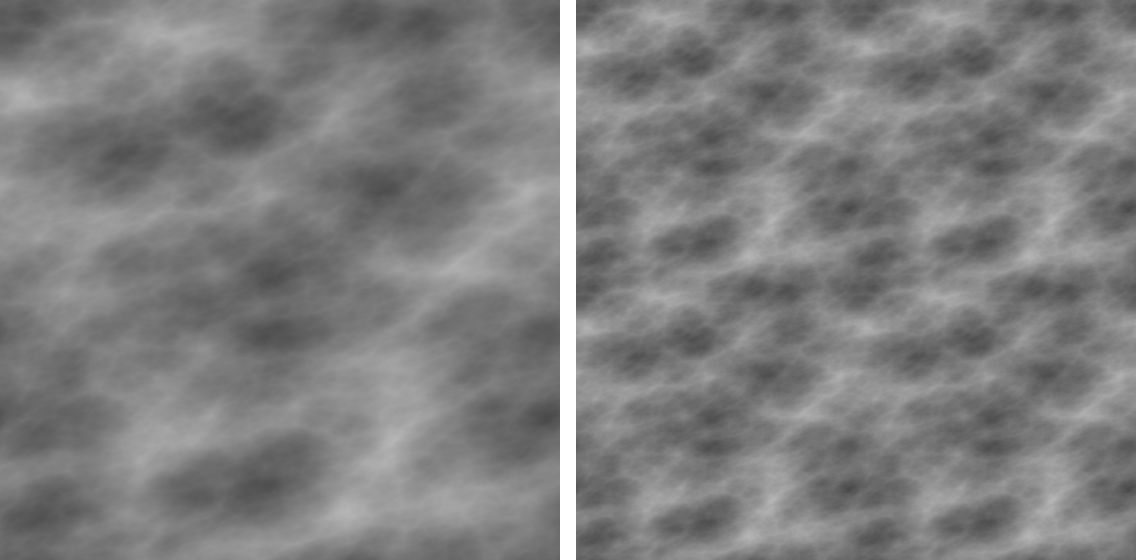
Left: one tile. Right: repeated 2 by 2.
A WebGL 2 fragment shader for this texture:

```glsl
#version 300 es
precision highp float;

uniform vec2 u_resolution;
out vec4 fragColor;

const float TAU = 6.2831853;
const vec2 BASE_CELLS = vec2(3.0, 5.0); // cells across and up in the coarsest layer
const float BASE_SHEAR = 1.0;           // whole cells climbed over one tile width
const int LAYERS = 6;
const float LAYER_GAIN = 0.49;
const float CORE_SOFTNESS = 0.035;      // rounds off the dark cell centres
const float WARP_AMOUNT = 0.006;
const float MEAN_DISTANCE = 0.48;
const float MEAN_GRAY = 0.488;
const float CONTRAST = 0.73;

// Integer hash: two random values in 0..1 for a cell of a layer
vec2 hashCell(vec2 cell, int layer) {
    uvec3 v = uvec3(uint(cell.x), uint(cell.y), uint(layer + 7));
    v = v * 1664525u + 1013904223u;
    v.x += v.y * v.z;
    v.y += v.z * v.x;
    v.z += v.x * v.y;
    v ^= v >> 16u;
    v.x += v.y * v.z;
    v.y += v.z * v.x;
    return vec2(v.xy >> 8u) / 16777216.0;
}

// Wraps a cell index on the sheared lattice
vec2 wrapCell(vec2 cell, vec2 cells, float shear) {
    float turns = floor((cell.x + 0.5) / cells.x);
    float row = cell.y + turns * shear;
    return vec2(cell.x - turns * cells.x, row - cells.y * floor((row + 0.5) / cells.y));
}

// Softened distance to the nearest cell point
float cellular(vec2 uv, vec2 cells, float shear, int layer) {
    vec2 q = uv * cells - vec2(0.0, shear * uv.x);
    q += vec2(0.37, 0.61) * float(layer);
    vec2 home = floor(q);
    float nearest = 8.0;
    for (int y = -1; y <= 1; y++) {
        for (int x = -1; x <= 1; x++) {
            vec2 cell = home + vec2(x, y);
            vec2 away = cell + hashCell(wrapCell(cell, cells, shear), layer) - q;
            nearest = min(nearest, dot(away, away));
        }
    }
    return sqrt(nearest + CORE_SOFTNESS);
}

// Periodic bending by layered sines
vec2 warp(vec2 uv) {
    vec2 bend = sin(TAU * (vec2(2.0, 3.0) * uv.yx + vec2(1.0, -1.0) * uv + vec2(0.1, 0.6)));
    bend += 0.5 * sin(TAU * (vec2(5.0, 4.0) * uv.yx + vec2(-3.0, 2.0) * uv + vec2(0.4, 0.2)));
    return uv + WARP_AMOUNT * bend * vec2(1.0, 0.6);
}

// Sum of cellular layers, each twice as fine as the last
float clouds(vec2 uv) {
    vec2 cells = BASE_CELLS;
    float shear = BASE_SHEAR;
    float weight = 1.0;
    float sum = 0.0;
    float total = 0.0;
    for (int i = 0; i < LAYERS; i++) {
        sum += weight * cellular(uv, cells, shear, i);
        total += weight;
        weight *= LAYER_GAIN;
        cells *= 2.0;
        shear *= 2.0;
    }
    return sum / total;
}

void main() {
    vec2 uv = gl_FragCoord.xy / u_resolution;
    float density = clouds(warp(uv));
    float gray = MEAN_GRAY + CONTRAST * (density - MEAN_DISTANCE);
    fragColor = vec4(vec3(clamp(gray, 0.0, 1.0)), 1.0);
}
```
